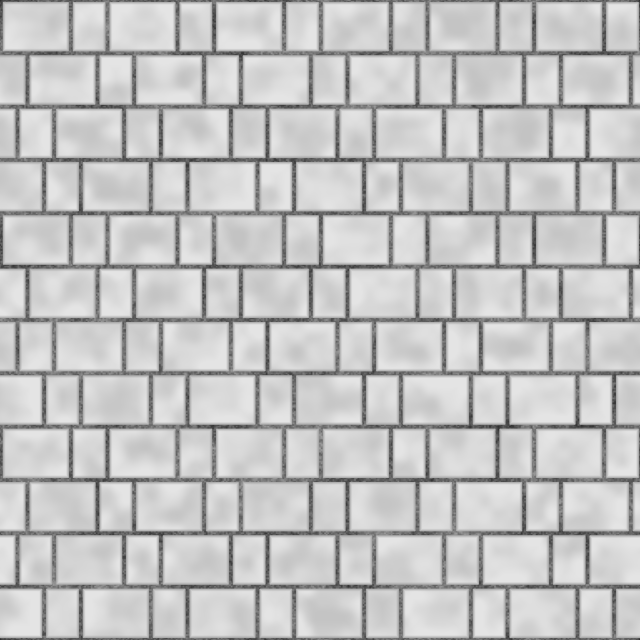
Reproduce this texture procedurally as a WebGL 1 fragment shader.

```glsl
precision highp float;
// Pale paving: 12 rows alternating wide and narrow blocks, 6 pairs per row,
// each row shifted a quarter pair. Rounded-box distances shape the blocks,
// seeded value noise clouds them, and wrapping noise grains the dark joints.

uniform vec2 u_resolution;

const float ROWS = 12.0;          // lengths below are in row heights
const float PAIRS = 6.0;
const float PAIR_WIDTH = 2.0;
const float WIDE_WIDTH = 1.3125;
const float ROW_SHIFT = 0.5;
const float FIRST_JOINT = 0.0156;
const float HALF_JOINT = 0.035;
const float CORNER = 0.02;

const vec3 STONE_DARK = vec3(0.765);
const vec3 STONE_LIGHT = vec3(0.895);
const vec3 STONE_EDGE = vec3(0.62);
const vec3 MORTAR_DARK = vec3(0.32);
const vec3 MORTAR_LIGHT = vec3(0.50);

float hash(vec2 p) {
  return fract(sin(dot(p, vec2(127.1, 311.7))) * 43758.5453);
}

// Value noise whose lattice wraps after a whole number of cells
float wrapNoise(vec2 p, float period) {
  vec2 cell = floor(p);
  vec2 f = fract(p);
  f = f * f * (3.0 - 2.0 * f);
  vec2 a = mod(cell, period);
  vec2 b = mod(cell + 1.0, period);
  return mix(mix(hash(a), hash(vec2(b.x, a.y)), f.x),
             mix(hash(vec2(a.x, b.y)), hash(b), f.x), f.y);
}

float roundedBox(vec2 p, vec2 halfSize, float radius) {
  vec2 d = abs(p) - halfSize + radius;
  return length(max(d, 0.0)) + min(max(d.x, d.y), 0.0) - radius;
}

// Clouded face, lighter toward its rim, with a soft dark outer edge
vec3 stoneColor(vec2 p, vec2 id, float depth) {
  vec2 seed = 50.0 * vec2(hash(id + 3.7), hash(id + 19.3));
  float cloud = 0.7 * wrapNoise(p * 2.3 + seed, 128.0)
              + 0.3 * wrapNoise(p * 4.1 + seed.yx, 128.0);
  float rim = 1.0 - smoothstep(0.03, 0.38, depth);
  float light = smoothstep(0.1, 0.9, cloud) * 0.85 + 0.28 * rim;
  light += 0.08 * (hash(id + 41.0) - 0.5);
  vec3 face = mix(STONE_DARK, STONE_LIGHT, clamp(light, 0.0, 1.0));
  return mix(STONE_EDGE, face, smoothstep(-0.015, 0.065, depth));
}

// Broad tonal patches with fine speckle
vec3 mortarColor(vec2 uv) {
  float patches = wrapNoise(uv * 24.0, 24.0);
  float grain = 0.6 * wrapNoise(uv * 384.0, 384.0)
              + 0.4 * wrapNoise(uv * 200.0, 200.0);
  return mix(MORTAR_DARK, MORTAR_LIGHT, patches) + 0.32 * (grain - 0.5);
}

void main() {
  vec2 uv = gl_FragCoord.xy / u_resolution;
  vec2 q = uv * ROWS;
  float pixel = ROWS / min(u_resolution.x, u_resolution.y);

  // Locate the block within its shifted row
  float row = floor(q.y);
  float x = q.x - FIRST_JOINT - ROW_SHIFT * mod(ROWS - 1.0 - row, 4.0);
  float pair = floor(x / PAIR_WIDTH);
  float along = x - pair * PAIR_WIDTH;
  float narrow = step(WIDE_WIDTH, along);
  float start = narrow * WIDE_WIDTH;
  float width = mix(WIDE_WIDTH, PAIR_WIDTH - WIDE_WIDTH, narrow);
  vec2 id = vec2(mod(pair, PAIRS) * 2.0 + narrow, row);

  // Blend the block over the joint
  vec2 p = vec2(along - start - 0.5 * width, fract(q.y) - 0.5);
  vec2 halfSize = vec2(0.5 * width, 0.5) - HALF_JOINT;
  float dist = roundedBox(p, halfSize, CORNER);
  float cover = 1.0 - smoothstep(-0.6 * pixel, 0.6 * pixel, dist);
  vec3 color = mix(mortarColor(uv), stoneColor(p, id, -dist), cover);
  gl_FragColor = vec4(color, 1.0);
}
```
